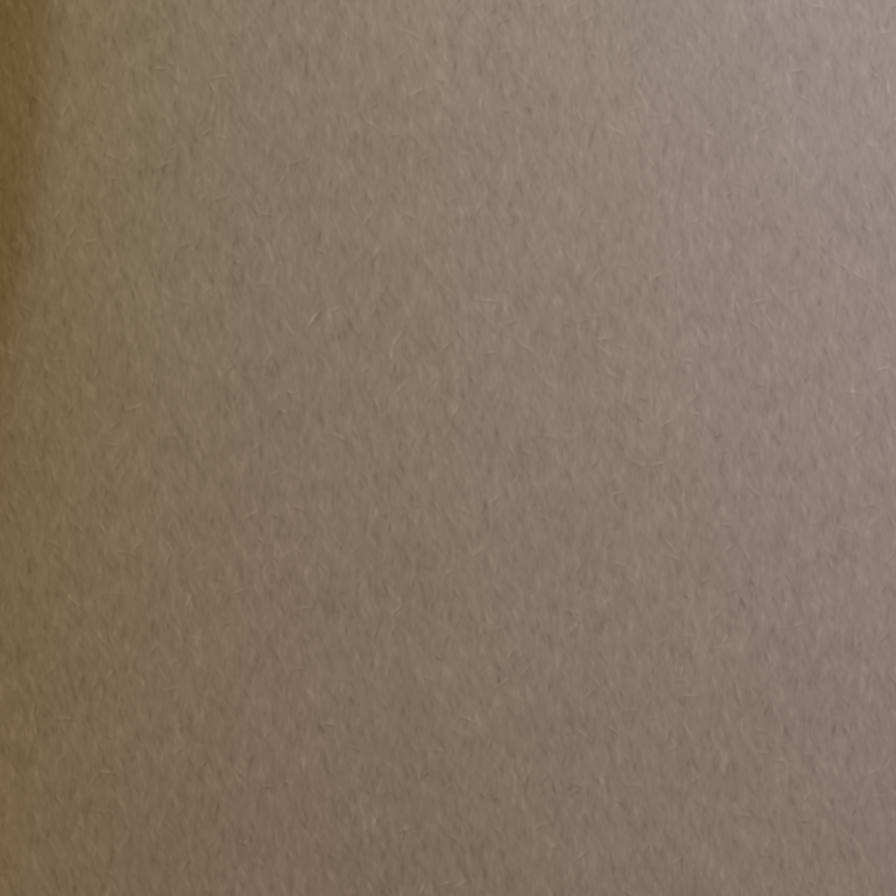
This texture is drawn by a three.js fragment shader. Its source:

```glsl
varying vec2 vUv;

vec3 hash3(vec2 cell) {
  vec3 q = vec3(dot(cell, vec2(127.1, 311.7)),
                dot(cell, vec2(269.5, 183.3)),
                dot(cell, vec2(419.2, 371.9)));
  return fract(sin(q) * 43758.545);
}

// Offset from a fibre's centre: x across, y along, in units of its size
vec2 fibreSpace(vec2 offset, float angle, vec2 size) {
  float c = cos(angle), s = sin(angle);
  return vec2(c * offset.x + s * offset.y, c * offset.y - s * offset.x) / size;
}

// Dense soft fibres, mostly upright, light or dark
float fibres(vec2 uv, vec2 cells, vec2 size, float seed) {
  vec2 p = uv * cells + seed;
  float sum = 0.0;
  for (int j = -1; j <= 1; j++) {
    for (int i = -1; i <= 1; i++) {
      vec2 cell = floor(p) + vec2(float(i), float(j));
      vec3 rnd = hash3(cell);
      float angle = 0.16 + (hash3(cell + 57.3).x - 0.5) * 0.9;
      vec2 q = fibreSpace((p - cell - rnd.xy) / cells, angle, size);
      sum += (rnd.z * 2.0 - 1.0) * exp(-dot(q, q));
    }
  }
  return sum;
}

// Sparse raised flecks in all directions, lit on one side and shaded on the other
float flecks(vec2 uv, float cells, float share, float seed) {
  vec2 p = uv * cells + seed;
  float sum = 0.0;
  for (int j = -1; j <= 1; j++) {
    for (int i = -1; i <= 1; i++) {
      vec2 cell = floor(p) + vec2(float(i), float(j));
      vec3 rnd = hash3(cell);
      vec3 look = hash3(cell + 91.7);
      vec2 size = vec2(0.0022, mix(0.004, 0.009, look.y));
      vec2 q = fibreSpace((p - cell - rnd.xy) / cells, look.x * 3.14, size);
      q.x += 0.25 * q.y * q.y * (look.z - 0.5);
      float strength = step(rnd.z, share) * mix(0.4, 1.0, look.z);
      sum += strength * (1.5 * q.x + look.y - 0.5) * exp(-dot(q, q));
    }
  }
  return sum;
}

void main() {
  // Uneven light over brown paper
  float across = pow(vUv.x, 0.75);
  vec3 lower = mix(vec3(0.45, 0.375, 0.275), vec3(0.52, 0.45, 0.41), across);
  vec3 upper = mix(vec3(0.475, 0.405, 0.285), vec3(0.615, 0.56, 0.54), across);
  vec3 color = mix(lower, upper, vUv.y);

  // Slanted shadow along the upper left edge
  float shadowEdge = 0.06 * smoothstep(0.4, 1.0, vUv.y);
  float shadow = 1.0 - smoothstep(-0.03, 0.03, vUv.x - shadowEdge);
  color -= vec3(0.05, 0.06, 0.075) * shadow * smoothstep(0.25, 0.75, vUv.y);

  // Broad faint mottling
  float mottle = sin(vUv.x * 19.0 + 2.0 * sin(vUv.y * 11.0))
               * sin(vUv.y * 15.0 + 2.0 * sin(vUv.x * 13.0));
  color += 0.004 * mottle;

  // Paper grain
  float grain = 0.030 * fibres(vUv, vec2(110.0, 60.0), vec2(0.0026, 0.0080), 3.0)
              + 0.026 * fibres(vUv, vec2(150.0, 80.0), vec2(0.0020, 0.0060), 211.0)
              + 0.020 * fibres(vUv, vec2(210.0, 130.0), vec2(0.0015, 0.0034), 503.0);
  grain += 0.045 * flecks(vUv, 42.0, 0.35, 17.0);
  color += grain * vec3(1.0, 0.98, 0.94);

  gl_FragColor = vec4(color, 1.0);
}
```
